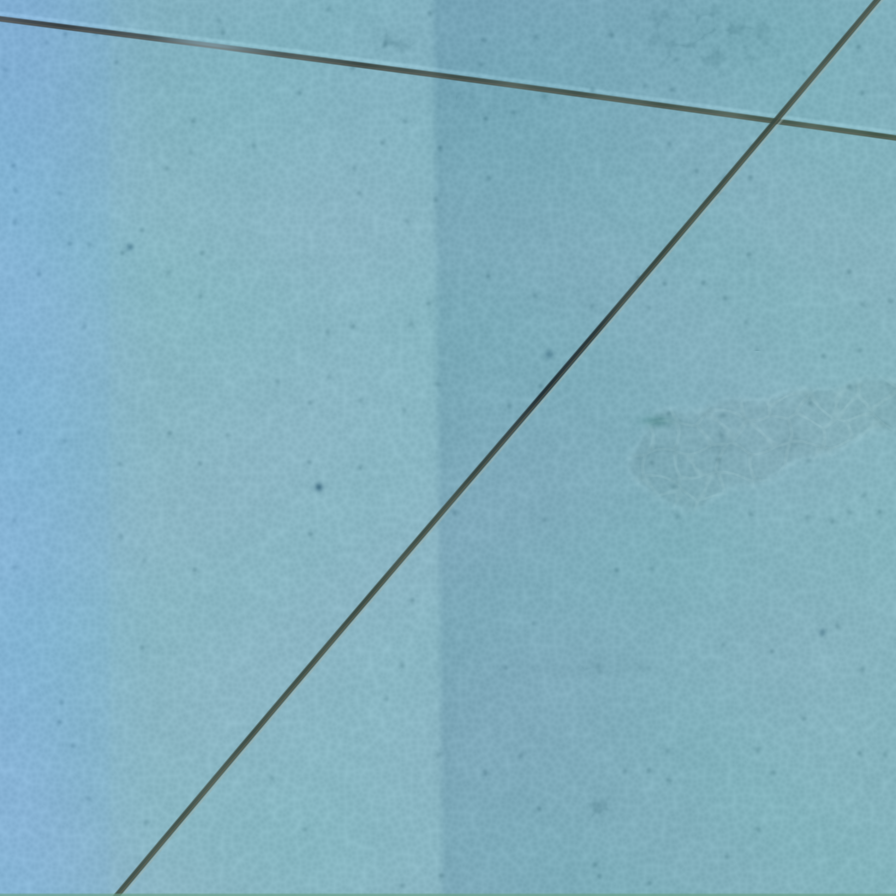
A Shadertoy shader for this texture:

```glsl
vec2 hash2(vec2 p) {
    vec3 q = fract(vec3(p.xyx) * vec3(0.1031, 0.103, 0.0973));
    q += dot(q, q.yzx + 33.33);
    return fract((q.xx + q.yz) * q.zy);
}

// Nearest and second nearest feature distances.
vec2 cells(vec2 p) {
    vec2 base = floor(p), nearest = vec2(4.0);
    for (int j = -1; j <= 1; j++)
    for (int i = -1; i <= 1; i++) {
        vec2 c = base + vec2(i, j);
        float d = length(c + hash2(c) - p);
        nearest = d < nearest.x ? vec2(d, nearest.x) : vec2(nearest.x, min(nearest.y, d));
    }
    return nearest;
}

float waves(vec2 p) {
    return sin(p.x + 1.7 * sin(p.y * 0.8)) * sin(p.y * 1.3 + 1.4 * sin(p.x * 0.7));
}

// Signed distance to an infinite line, positive on its right.
float lineSide(vec2 p, vec2 a, vec2 b) {
    vec2 d = normalize(b - a);
    return dot(p - a, vec2(d.y, -d.x));
}

float spot(vec2 p, vec2 center, vec2 size) {
    vec2 q = (p - center) / size;
    return exp(-dot(q, q));
}

float band(float d, float halfWidth, float soft) {
    return 1.0 - smoothstep(halfWidth - soft, halfWidth + soft, abs(d));
}

void mainImage(out vec4 fragColor, in vec2 fragCoord) {
    vec2 uv = fragCoord / iResolution.xy;
    float soft = max(0.0013, 0.8 / iResolution.y);

    // Three broad panels with a soft central seam
    float seam = 0.494 - 0.010 * uv.y;
    float rightPanel = smoothstep(-0.006, 0.006, uv.x - seam);
    vec3 leftTint = mix(vec3(0.535, 0.715, 0.83), vec3(0.54, 0.72, 0.77),
                        smoothstep(0.0, 0.2, uv.x));
    leftTint -= vec3(0.012, 0.006, -0.008) * (1.0 - smoothstep(0.115, 0.13, uv.x));
    vec3 rightTint = mix(vec3(0.49, 0.672, 0.735), vec3(0.525, 0.71, 0.752),
                         smoothstep(0.48, 1.0, uv.x));
    vec3 color = mix(leftTint, rightTint, rightPanel);
    color -= vec3(0.025, 0.02, 0.01) * smoothstep(0.7, 1.0, uv.y);
    color -= 0.012 * exp(-abs(uv.x - seam - 0.006) * 90.0);

    // Cloudy stains and fine plaster grain
    color += vec3(0.009, -0.002, 0.004) * waves(uv * 11.0);
    color += 0.006 * waves(uv * 37.0 + 3.0);
    float grain = cells(uv * 150.0).x - 0.48;
    float coarse = cells(uv * 72.0 + 19.0).x - 0.48;
    color += 0.042 * grain + 0.022 * coarse;

    // Sparse dark pits
    vec2 pitCell = floor(uv * 34.0);
    vec2 pitSeed = hash2(pitCell + 71.0);
    float pit = spot(fract(uv * 34.0), 0.2 + 0.6 * hash2(pitCell), vec2(0.11));
    color -= 0.07 * pit * step(0.91 - 0.09 * uv.y, pitSeed.x);
    float marks = spot(uv, vec2(0.356, 0.456), vec2(0.0045))
                + 0.6 * spot(uv, vec2(0.145, 0.724), vec2(0.004))
                + 0.5 * spot(uv, vec2(0.613, 0.604), vec2(0.005))
                + 0.5 * spot(uv, vec2(0.918, 0.294), vec2(0.004));
    color -= vec3(0.25, 0.25, 0.22) * marks;

    // Wrinkled scuff, wide at its left end and tapering to the right
    vec2 scuffUv = uv + 0.004 * vec2(sin(uv.y * 95.0), sin(uv.x * 83.0));
    vec2 axis = vec2(0.25, 0.07);
    float along = clamp(dot(uv - vec2(0.76, 0.487), axis) / dot(axis, axis), 0.0, 1.0);
    float scuffDist = length(scuffUv - vec2(0.76, 0.487) - along * axis)
                    - mix(0.055, 0.025, along);
    float scuff = 1.0 - smoothstep(-0.008, 0.008, scuffDist);
    vec2 wrinkle = cells(scuffUv * vec2(32.0, 40.0));
    float ridge = 1.0 - smoothstep(0.02, 0.2, wrinkle.y - wrinkle.x);
    color += scuff * (vec3(0.035, 0.03, 0.025) * ridge - vec3(0.012, 0.022, 0.025));
    color -= 0.035 * scuff * smoothstep(0.5, 0.8, wrinkle.x);
    color += 0.022 * band(scuffDist, 0.003, 0.003);
    color -= vec3(0.12, 0.09, 0.11) * spot(uv, vec2(0.732, 0.53), vec2(0.017, 0.006));

    // Faint worn patches
    float worn = spot(uv, vec2(0.79, 0.96), vec2(0.07, 0.04))
               + spot(uv, vec2(0.44, 0.955), vec2(0.03, 0.018))
               + 1.3 * spot(uv, vec2(0.51, 0.885), vec2(0.016, 0.009))
               + spot(uv, vec2(0.67, 0.095), vec2(0.018, 0.015))
               + 0.6 * spot(uv, vec2(0.68, 0.255), vec2(0.07, 0.008));
    color -= worn * (0.012 + 0.06 * smoothstep(0.45, 0.8, cells(uv * 60.0).x));

    // Shallow wire with a bleached stretch
    float shallow = lineSide(uv, vec2(0.0, 0.979), vec2(1.0, 0.846));
    shallow += 0.002 * sin(3.14159 * uv.x);
    float bleached = spot(vec2(uv.x), vec2(0.235), vec2(0.085));
    vec3 wire = mix(vec3(0.23, 0.25, 0.26), vec3(0.29, 0.36, 0.30), uv.x);
    wire += 0.05 * waves(vec2(uv.x * 55.0, 1.0));
    wire = mix(wire, vec3(0.50, 0.60, 0.64), 0.85 * bleached);
    color += 0.06 * band(shallow + 0.006, 0.002, 0.002);
    color = mix(color, wire, 0.92 * band(shallow, 0.003, soft));
    color = mix(color, vec3(0.46, 0.43, 0.39), 0.35 * band(shallow - 0.0015, 0.0008, soft));

    // Steep wire, darkest near its middle, with a pale right fringe
    float steep = lineSide(uv, vec2(0.130, 0.0), vec2(0.979, 1.0));
    steep += 0.0012 * sin(uv.y * 6.28318);
    float dark = spot(vec2(uv.y), vec2(0.58), vec2(0.13));
    vec3 steepTint = mix(vec3(0.25, 0.31, 0.28), vec3(0.12, 0.17, 0.19), dark);
    steepTint += 0.035 * waves(vec2(uv.y * 48.0, 2.0));
    color = mix(color, vec3(0.61, 0.69, 0.68), 0.6 * band(steep - 0.0045, 0.0012, 0.0015));
    color = mix(color, steepTint, 0.95 * band(steep, 0.0031, soft));
    color = mix(color, vec3(0.46, 0.44, 0.36), 0.45 * band(steep - 0.0015, 0.0008, soft));

    // Green lower rim
    color = mix(color, vec3(0.42, 0.63, 0.53), 0.7 * (1.0 - smoothstep(0.001, 0.004, uv.y)));
    fragColor = vec4(clamp(color, 0.0, 1.0), 1.0);
}
```
